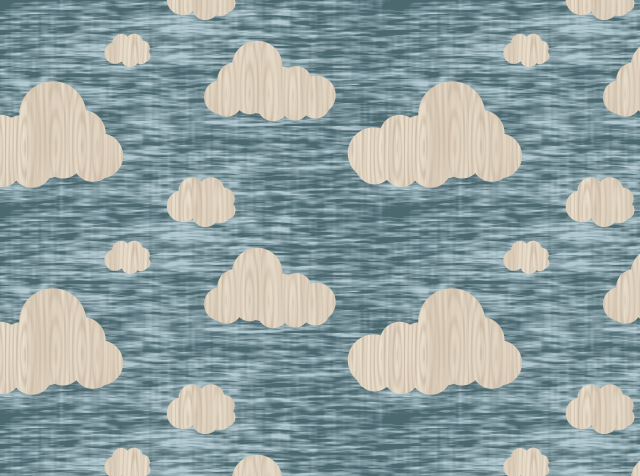
Write a Shadertoy shader that draws this pattern.

```glsl
const vec2 TILE = vec2(4.76, 2.47);

// Lobes: centre offset and radius
const vec3 LARGE[12] = vec3[12](
    vec3(.20, -.24, .40), vec3(-.73, .22, .31), vec3(-.42, .0, .24), vec3(-.15, .06, .30),
    vec3(.10, .10, .42), vec3(.55, -.02, .28), vec3(.77, .25, .27), vec3(-.72, .36, .23),
    vec3(-.40, .40, .22), vec3(-.05, .38, .25), vec3(.32, .28, .24), vec3(.68, .32, .24));
const vec3 SMALL[8] = vec3[8](
    vec3(-.22, .05, .19), vec3(-.11, -.13, .16), vec3(.12, -.14, .155), vec3(.27, -.04, .13),
    vec3(.30, .10, .11), vec3(.05, .14, .16), vec3(.0, .0, .20), vec3(.24, .14, .11));

// Clouds in one tile: centre and scale, a negative scale mirrors
const vec3 CLOUDS[4] = vec3[4](
    vec3(5.19, 1.61, 1.), vec3(3.22, .97, -.755), vec3(2.40, 2.41, 1.), vec3(1.52, .60, .67));

float hash(vec2 p) {
    return fract(sin(dot(p, vec2(127.1, 311.7))) * 43758.5453);
}

// Value noise that wraps after the given number of cells
float noise(vec2 p, vec2 period) {
    vec2 i = floor(p), f = fract(p);
    f = f * f * (3. - 2. * f);
    vec2 a = mod(i, period), b = mod(i + 1., period);
    return mix(mix(hash(a), hash(vec2(b.x, a.y)), f.x),
               mix(hash(vec2(a.x, b.y)), hash(b), f.x), f.y);
}

float tileNoise(vec2 uv, float columns, float rows) {
    vec2 cells = vec2(columns, rows);
    return noise(uv * cells, cells) - .5;
}

// Weathered blue board with horizontal streaks
vec3 blueBoard(vec2 uv) {
    vec2 w = uv + vec2(0., .012 * tileNoise(uv, 9., 12.));
    float tone = .43
        + .75 * tileNoise(w, 13., 96.)
        + .65 * tileNoise(w, 24., 58.)
        + .60 * tileNoise(w, 46., 150.)
        + .45 * tileNoise(w, 4., 13.)
        + .20 * tileNoise(uv, 130., 9.);
    // Fine dark cracks and pale scuffs
    tone -= .4 * smoothstep(.28, .42, tileNoise(w, 11., 84.));
    tone += .3 * smoothstep(.26, .44, tileNoise(w, 17., 70.));
    return mix(vec3(.30, .41, .44), vec3(.70, .79, .82), clamp(tone, 0., 1.));
}

// Pale planks with upright grain, arched around a knot line
vec3 paleWood(vec2 p, float seed) {
    float plank = floor((p.x + .11) / .26);
    float tint = hash(vec2(plank, seed));
    vec2 knot = vec2(plank * .26 + .3 * tint - .1, .15);
    float ring = length((p - knot) * vec2(1., .16));
    ring += .02 * noise(p * vec2(3., 2.) + seed, vec2(512.));
    float lines = .5 + .5 * sin(ring * mix(95., 150., tint));
    float fibre = noise(p * vec2(55., 1.5) + seed, vec2(512.));
    float tone = .78 + .3 * (tint - .5) + .45 * (fibre - .5)
        - mix(.2, .5, tint) * lines * lines;
    return mix(vec3(.76, .69, .61), vec3(.92, .88, .81), clamp(tone, 0., 1.));
}

float cloudDistance(vec2 p, bool large) {
    float d = 9.;
    int count = large ? 12 : 8;
    for (int i = 0; i < count; i++) {
        vec3 lobe = large ? LARGE[i] : SMALL[i];
        d = min(d, length(p - lobe.xy) - lobe.z);
    }
    return d;
}

void mainImage(out vec4 fragColor, in vec2 fragCoord) {
    float pixel = 5.68 / iResolution.y;
    vec2 p = vec2(fragCoord.x, iResolution.y - fragCoord.y) * pixel;
    vec3 color = blueBoard(fract(p / TILE));

    for (int i = 0; i < 4; i++) {
        vec3 cloud = CLOUDS[i];
        vec2 local = mod(p - cloud.xy + TILE * .5, TILE) - TILE * .5;
        float size = abs(cloud.z);
        vec2 shape = local / vec2(cloud.z, size);
        float d = cloudDistance(shape, i < 2) * size;
        color = mix(color, paleWood(local, float(i) * 7.), clamp(.5 - d / pixel, 0., 1.));
    }
    fragColor = vec4(color, 1.);
}
```
